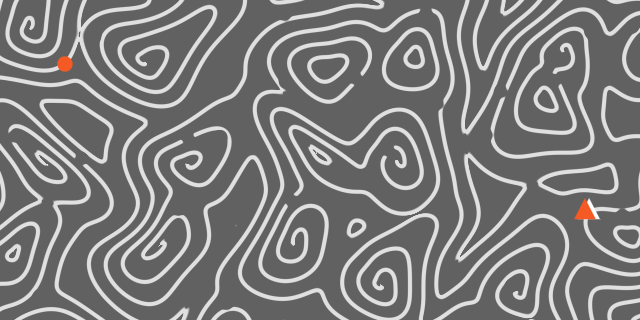
Write a WebGL 1 fragment shader that draws this pattern.

```glsl
precision highp float;
// Hand-drawn maze of pale strokes on grey: spirals, lobed rings and meanders.
// The strokes are contours of a softly merged cellular distance; adding a
// whole turn of phase around some cell centres winds their rings into spirals.

uniform vec2 u_resolution;

const vec3 GROUND = vec3(0.38);
const vec3 STROKE = vec3(0.88);
const vec3 ORANGE = vec3(0.96, 0.35, 0.14);
const vec3 WHITE = vec3(1.0);

const float SPACING = 0.056;      // between neighbouring strokes
const float HALF_WIDTH = 0.0064;  // of a stroke
const float CELL = 0.37;          // size of a spiral or ring group
const float JITTER = 0.75;        // scatter of the centres in their cells
const float MERGE = 0.022;        // softness where groups meet
const float WARP = 0.035;         // strength of the meanders
const float LOBES = 0.10;         // depth of the lobes in a ring
const float GAP_CELL = 0.21;      // grid of the breaks in the strokes
const float GAP_RADIUS = 0.026;
const float GAP_SHARE = 0.55;

const vec2 DOT_POS = vec2(0.203, 0.80);
const float DOT_RADIUS = 0.024;
const vec2 PEAK_POS = vec2(1.828, 0.315);
const vec2 PEAK_SIZE = vec2(0.034, 0.066);  // half base, height
const vec2 PEAK_SHIFT = vec2(0.013, 0.0);   // of the white back face

const float TAU = 6.2831853;

float hash(vec2 p) {
  return fract(sin(dot(p, vec2(127.1, 311.7))) * 43758.545);
}

vec2 hash2(vec2 p) {
  return vec2(hash(p), hash(p + 37.3));
}

// Layered sines that bend the plane.
vec2 meander(vec2 p) {
  vec2 w = sin(p.yx * vec2(9.0, 8.0) + vec2(1.3, 4.1));
  w += 0.5 * sin(p.yx * vec2(17.0, 15.0) + p * 6.0 + vec2(2.7, 0.6));
  return p + WARP * w;
}

// Contour phase: one stroke per whole unit, continuous modulo 1.
float phase(vec2 p) {
  p = meander(p);
  float sum = 0.0;
  float winding = 0.0;
  for (int j = -1; j < 4; j++) {
    for (int i = -1; i < 7; i++) {
      vec2 id = vec2(float(i), float(j));
      vec2 centre = id + 0.5 + JITTER * (hash2(id) - 0.5);
      vec2 q = p - CELL * centre;
      float kind = hash(id + 71.9);
      float angle = atan(q.y, q.x);
      float turn = TAU * hash(id + 13.7);
      float lobe = LOBES * sin(3.0 * angle + turn);
      float stretch = 0.16 * cos(2.0 * angle + turn);
      float d = sqrt(dot(q, q) + 0.00004) * (1.0 + lobe + stretch);
      sum += exp(-d / MERGE);
      // A third wind left, a third wind right, the rest stay rings.
      winding += (step(0.66, kind) - step(kind, 0.34)) * angle / TAU;
    }
  }
  float flow = 0.05 * sin(3.1 * p.x + 2.0 * p.y) + 0.04 * sin(4.3 * p.y - 2.2 * p.x);
  return (flow - MERGE * log(sum + 1e-30)) / SPACING + winding;
}

// Shortest signed step between two phases.
float phaseStep(float from, float to) {
  float d = to - from;
  return d - floor(d + 0.5);
}

// Depth inside a scattered disc where strokes are interrupted.
float gapDepth(vec2 p) {
  vec2 id = floor(p / GAP_CELL);
  vec2 centre = (id + 0.5 + 0.6 * (hash2(id + 5.1) - 0.5)) * GAP_CELL;
  float present = step(hash(id + 91.4), GAP_SHARE);
  return present * max(GAP_RADIUS - length(p - centre), 0.0);
}

// Distance to the strokes, with round ends at the gaps.
float strokes(vec2 p) {
  const float EPS = 0.0015;
  float f = phase(p);
  vec2 slope = vec2(phaseStep(f, phase(p + vec2(EPS, 0.0))),
                    phaseStep(f, phase(p + vec2(0.0, EPS)))) / EPS;
  float line = abs(fract(f) - 0.5) / (length(slope) + 0.0001);
  return length(vec2(line, gapDepth(p))) - HALF_WIDTH;
}

// Upright triangle standing on the origin.
float peak(vec2 q) {
  vec2 side = normalize(PEAK_SIZE.yx);
  return max(-q.y, dot(vec2(abs(q.x) - PEAK_SIZE.x, q.y), side));
}

float cover(float d) {
  float soft = 0.75 / u_resolution.y;
  return 1.0 - smoothstep(-soft, soft, d);
}

void main() {
  vec2 p = gl_FragCoord.xy / u_resolution.y;
  vec3 color = mix(GROUND, STROKE, cover(strokes(p)));

  // Accents: a dot and a two-sided peak.
  color = mix(color, ORANGE, cover(length(p - DOT_POS) - DOT_RADIUS));
  color = mix(color, WHITE, cover(peak(p - PEAK_POS - PEAK_SHIFT)));
  color = mix(color, ORANGE, cover(peak(p - PEAK_POS)));
  gl_FragColor = vec4(color, 1.0);
}
```
